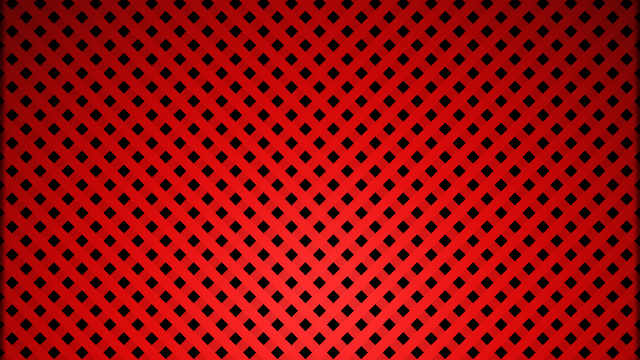
This pattern is drawn by a Shadertoy shader. Its source:

```glsl
// Red diagonal lattice over black: two sets of crossing strips leave diamond holes.
// Strips come from repeated diagonal coordinates; a glow low in the middle lights
// them, and the strips that run toward the glow lie on top, slightly brighter.

// Red paint that brightens and turns pinker close to the light.
vec3 litRed(float d) {
    float red = 0.99 - 0.12 * d - 0.33 * d * d;
    float tint = 0.02 + 0.16 * exp(-7.0 * d * d);
    return vec3(max(red, 0.0), tint, tint);
}

// Coverage of the falling (x) and rising (y) strips.
vec2 stripCover(vec2 p, float period, float pixel) {
    vec2 q = p / period - vec2(-0.02, 0.765);
    vec2 diagonal = vec2(q.x + q.y, q.x - q.y);
    vec2 fromHole = abs(fract(diagonal + 0.5) - 0.5);
    float soft = 0.71 * pixel / period;
    return smoothstep(0.233 - soft, 0.233 + soft, fromHole);
}

void mainImage(out vec4 fragColor, in vec2 fragCoord) {
    // Height is 1, x is centred, y starts at the bottom.
    float pixel = 1.0 / iResolution.y;
    vec2 p = vec2(fragCoord.x - 0.5 * iResolution.x, fragCoord.y) * pixel;
    float halfWidth = 0.5 * iResolution.x * pixel;

    vec2 cover = stripCover(p, 0.0776, pixel);
    float lattice = max(cover.x, cover.y);

    // The front strip changes direction across the middle.
    float rightSide = smoothstep(-0.15, 0.15, p.x);
    float front = mix(cover.x, cover.y, rightSide);

    vec3 color = litRed(length((p - vec2(0.0, 0.15)) * vec2(0.95, 1.0)));
    color *= mix(0.93, 1.02, front);

    // Narrow shadow along the left and right borders.
    color *= mix(0.4, 1.0, smoothstep(0.0, 0.02, halfWidth - abs(p.x)));

    fragColor = vec4(mix(vec3(0.01, 0.0, 0.005), color, lattice), 1.0);
}
```
